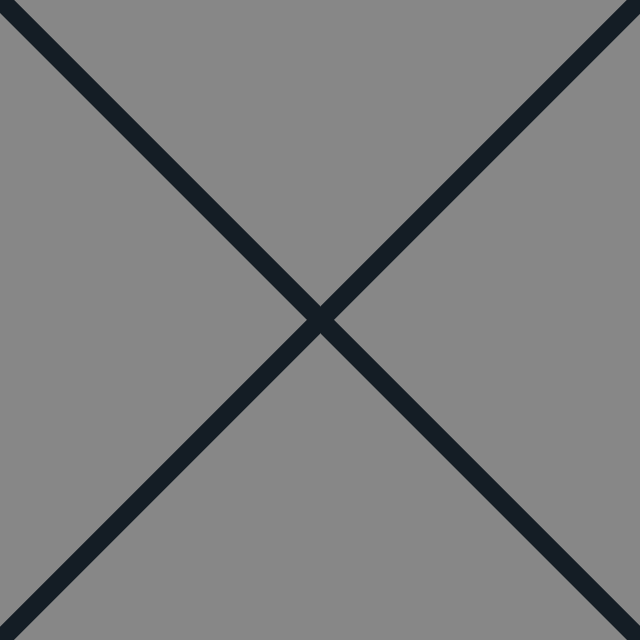
Give the GLSL for this background, as a WebGL 2 fragment shader.

```glsl
#version 300 es
precision highp float;
// Draws a flat grey field crossed by two dark diagonal bars.
// Each bar is the distance to a 45 degree line through the crossing point,
// thresholded at a half width with a one pixel smooth edge.

uniform vec2 u_resolution;
out vec4 fragColor;

const vec3 FIELD_COLOR = vec3(0.53);
const vec3 BAR_COLOR = vec3(0.08, 0.115, 0.145);
const vec2 CROSSING = vec2(0.5007, 0.5003);
const float BAR_HALF_WIDTH = 0.015;

// Distance from p to the nearer of the two diagonals through the origin.
float diagonalCrossDistance(vec2 p) {
    return abs(abs(p.x) - abs(p.y)) * inversesqrt(2.0);
}

void main() {
    // Canvas units, with the shorter side spanning one unit.
    float shortSide = min(u_resolution.x, u_resolution.y);
    vec2 p = (gl_FragCoord.xy - CROSSING * u_resolution) / shortSide;

    // Bar coverage, softened over one pixel.
    float edge = diagonalCrossDistance(p) - BAR_HALF_WIDTH;
    float coverage = clamp(0.5 - edge * shortSide, 0.0, 1.0);

    fragColor = vec4(mix(FIELD_COLOR, BAR_COLOR, coverage), 1.0);
}
```
